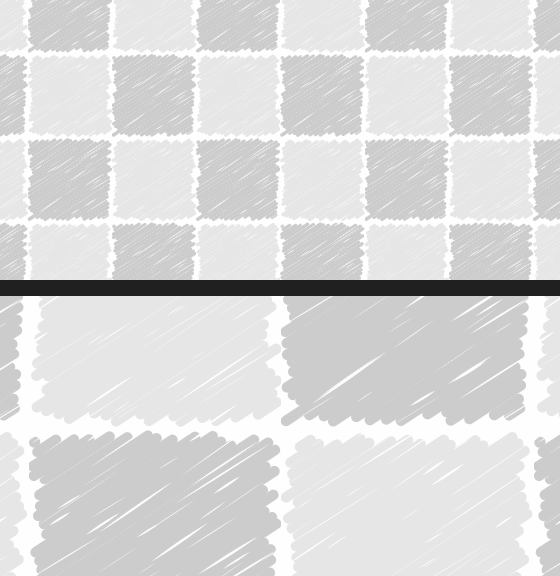
Top, the full canvas; bottom, a detail of the centre.
This pattern is drawn by a Shadertoy shader. Its source:

```glsl
const vec3 PAPER = vec3(0.997);
const vec3 DARK_GREY = vec3(0.80);
const vec3 LIGHT_GREY = vec3(0.90);

// Grid, in canvas heights
const float PITCH = 0.3008;
const vec2 GRID_ORIGIN = vec2(0.099, 0.208);

// Scribble, in cell widths
const float HATCH_ANGLE = 0.58;
const float HALF_SIZE = 0.452;
const float STROKE_SPACING = 0.036;
const float STROKE_RADIUS = 0.021;
const float END_JITTER = 0.037;

// Gaps left between strokes, in cell widths
const float GAP_SPACING = 0.040;
const int GAP_LAYERS = 2;
const vec2 GAP_HALF_LENGTH = vec2(0.04, 0.27);
const vec2 GAP_HALF_WIDTH = vec2(0.0008, 0.0052);
const float GAP_TILT = 0.07;

vec4 hash42(vec2 p) {
    vec4 q = fract(p.xyxy * vec4(0.1031, 0.1030, 0.0973, 0.1099));
    q += dot(q, q.wzxy + 33.33);
    return fract((q.xxyz + q.yzzw) * q.zywx);
}

// Union of round-ended strokes, each cut to the square with uneven ends
float scribbleDistance(vec2 uv, vec2 along, vec2 across, float seed) {
    float nearest = 1.0;
    float lane = floor(uv.y / STROKE_SPACING);
    for (int i = -1; i <= 1; i++) {
        float id = lane + float(i);
        vec4 rnd = hash42(vec2(id + 71.0, seed));
        float v = (id + 0.5 + 0.25 * (rnd.z - 0.5)) * STROKE_SPACING;
        vec2 entry = (-HALF_SIZE - across * v) / along;
        vec2 leave = (HALF_SIZE - across * v) / along;
        vec2 jitter = (2.0 * rnd.xy - 1.0) * END_JITTER;
        float start = max(entry.x, entry.y) + jitter.x;
        float end = min(leave.x, leave.y) + jitter.y;
        if (end > start) {
            vec2 toStroke = uv - vec2(clamp(uv.x, start, end), v);
            nearest = min(nearest, length(toStroke) - STROKE_RADIUS);
        }
    }
    return nearest;
}

// Coverage of the thin, tapered slits of bare paper
float gapCoverage(vec2 uv, float seed, float pixel) {
    float coverage = 0.0;
    float lane = floor(uv.y / GAP_SPACING);
    for (int layer = 0; layer < GAP_LAYERS; layer++) {
        for (int i = -1; i <= 1; i++) {
            float id = lane + float(i);
            vec2 key = vec2(id + 131.0, seed + 17.0 * float(layer + 1));
            vec4 rnd = hash42(key);
            vec4 rnd2 = hash42(key + 57.0);
            float halfLength = mix(GAP_HALF_LENGTH.x, GAP_HALF_LENGTH.y, rnd.x * rnd.x);
            float u = uv.x - (rnd.y - 0.5) * 1.1;
            float v = uv.y - (id + rnd.z) * GAP_SPACING - (rnd.w - 0.5) * GAP_TILT * u;
            float taper = max(0.0, 1.0 - u * u / (halfLength * halfLength));
            float width = taper * mix(GAP_HALF_WIDTH.x, GAP_HALF_WIDTH.y, rnd2.x * rnd2.x);
            float slit = min(0.5 + (width - abs(v)) / pixel, 2.0 * width / pixel);
            coverage = max(coverage, clamp(slit, 0.0, 1.0));
        }
    }
    return coverage;
}

void mainImage(out vec4 fragColor, in vec2 fragCoord) {
    vec2 grid = (fragCoord / iResolution.y - GRID_ORIGIN) / PITCH;
    float pixel = 1.0 / (iResolution.y * PITCH);
    vec2 cell = floor(grid);
    vec2 local = grid - cell - 0.5;

    // Each shade has its own scribble
    float parity = mod(cell.x + cell.y, 2.0);
    float seed = 5.0 + 40.0 * parity;

    vec2 along = vec2(cos(HATCH_ANGLE), sin(HATCH_ANGLE));
    vec2 across = vec2(-along.y, along.x);
    vec2 uv = vec2(dot(local, along), dot(local, across));

    float ink = clamp(0.5 - scribbleDistance(uv, along, across, seed) / pixel, 0.0, 1.0);
    ink *= 1.0 - gapCoverage(uv, seed, pixel);

    vec3 shade = mix(DARK_GREY, LIGHT_GREY, parity);
    fragColor = vec4(mix(PAPER, shade, ink), 1.0);
}
```
